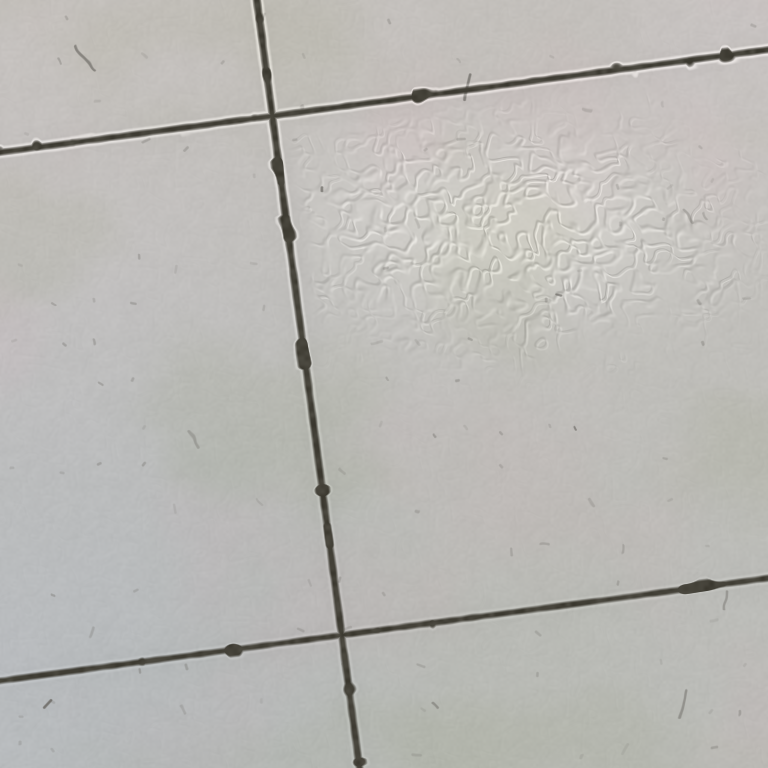
A WebGL 1 fragment shader for this texture:

```glsl
precision highp float;
// Worn pale floor tiles in a slightly turned square grid with thin dark joints.
// Joints come from distance to grid lines, chipped by noise; glazing relief
// shows only inside a soft window glare, and hashed cells scatter the scuffs.
uniform vec2 u_resolution;

const float TILE = 0.682;                   // tile pitch
const vec2 CORNER = vec2(0.445, 0.173);     // one joint crossing
const vec2 AXIS = vec2(0.9912, 0.1325);     // direction of the rows
const vec2 GLARE_CENTER = vec2(0.66, 0.70);
const vec3 GROUT = vec3(0.26, 0.25, 0.215);
const vec3 SCUFF = vec3(0.42, 0.41, 0.39);
const vec3 WARM_TOP = vec3(0.772, 0.757, 0.745);
const vec3 COOL_LEFT = vec3(0.712, 0.727, 0.732);
const vec3 GREY_RIGHT = vec3(0.722, 0.728, 0.707);

float hash(vec2 p) {
  vec3 q = fract(p.xyx * 0.1031);
  q += dot(q, q.yzx + 33.33);
  return fract((q.x + q.y) * q.z);
}

float noise(vec2 p) {
  vec2 i = floor(p), f = fract(p);
  f = f * f * (3.0 - 2.0 * f);
  return mix(mix(hash(i), hash(i + vec2(1.0, 0.0)), f.x),
             mix(hash(i + vec2(0.0, 1.0)), hash(i + 1.0), f.x), f.y);
}

float fbm(vec2 p) {
  float sum = 0.0, amp = 0.5;
  for (int i = 0; i < 4; i++) {
    sum += amp * noise(p);
    p = mat2(1.6, 1.2, -1.2, 1.6) * p + 17.3;
    amp *= 0.5;
  }
  return sum;
}

// Wormy ridges of the glazed surface
float glaze(vec2 p) {
  vec2 warp = vec2(noise(p * 45.0), noise(p * 45.0 + 71.0));
  float n = noise(p * 88.0 + 1.6 * warp + 40.0);
  return 1.0 - smoothstep(0.0, 0.22, abs(n - 0.5));
}

float segmentDistance(vec2 p, vec2 halfSpan) {
  float t = clamp(dot(p, halfSpan) / dot(halfSpan, halfSpan), -1.0, 1.0);
  return length(p - halfSpan * t);
}

// Short strokes, at most one per cell of a square lattice
float scuffs(vec2 p, float cells, float chance, float maxLen, float aa) {
  vec2 id = floor(p * cells) + cells * 3.0;
  vec2 center = 0.3 + 0.4 * vec2(hash(id + 3.1), hash(id + 8.7));
  vec2 local = (fract(p * cells) - center) / cells;
  float angle = 6.2832 * hash(id + 15.3);
  float size = hash(id + 21.9);
  vec2 span = vec2(cos(angle), sin(angle)) * mix(0.0015, maxLen, size * size);
  float d = segmentDistance(local + 0.003 * (noise(p * 90.0) - 0.5), span);
  float shade = mix(0.35, 1.0, hash(id + 30.7));
  return step(hash(id + 44.1), chance) * shade
       * (1.0 - smoothstep(0.0005, 0.0016 + aa, d));
}

// Signed distance to the nearest joint; chips bite into the tile edges
float jointDistance(vec2 q, vec2 fromLine) {
  float wobble = 0.0010 * (noise(q * 70.0) - 0.5);
  float chip = 0.0055 * smoothstep(0.76, 0.94, noise(q * 42.0 + 9.0));
  vec2 d = abs(fromLine) - vec2(0.0043, 0.0037);
  return min(d.x, d.y) - wobble - chip;
}

// Broad light gradient with cloudy tints
vec3 tileColor(vec2 p, vec2 id) {
  vec3 low = mix(COOL_LEFT, GREY_RIGHT, smoothstep(0.1, 0.7, p.x));
  vec3 color = mix(low, WARM_TOP, smoothstep(0.05, 1.0, p.y));
  color += (hash(id + 12.0) - 0.5) * vec3(0.008, 0.006, 0.010);
  color += (fbm(p * 3.0 + 5.0) - 0.47) * vec3(0.035, 0.025, 0.045);
  float pink = smoothstep(0.5, 0.75, fbm(p * 3.5 + 31.0));
  color += pink * vec3(0.012, -0.006, 0.0);
  float stain = smoothstep(0.5, 0.75, fbm(p * vec2(3.0, 4.5) + 63.0));
  return color - stain * vec3(0.022, 0.018, 0.035);
}

void main() {
  vec2 p = gl_FragCoord.xy / u_resolution;
  float aa = 1.0 / min(u_resolution.x, u_resolution.y);

  // Turned grid coordinates
  vec2 r = p - CORNER;
  vec2 q = vec2(dot(r, AXIS), dot(r, vec2(-AXIS.y, AXIS.x)));
  vec2 id = floor(q / TILE);
  vec2 fromLine = mod(q + 0.5 * TILE, TILE) - 0.5 * TILE;
  float joint = jointDistance(q, fromLine);

  vec3 color = tileColor(p, id);
  color += (noise(p * 260.0) - 0.5) * 0.014 + (fbm(p * 60.0) - 0.47) * 0.018;

  // Glare on the central tile, with embossed glaze
  float inTile = step(0.0, q.x) * step(0.0, q.y) * step(q.y, TILE);
  inTile *= smoothstep(0.008, 0.035, joint);
  float reach = length((p - GLARE_CENTER) / vec2(0.36, 0.17));
  float ragged = reach + 0.55 * (noise(p * 38.0) - 0.5);
  float glare = inTile * (1.0 - smoothstep(0.25, 1.15, ragged));
  float relief = glaze(p) - glaze(p + vec2(0.0028, -0.0032));
  color += inTile * exp(-2.2 * reach * reach) * vec3(0.062, 0.066, 0.058);
  color += relief * (0.095 * glare + 0.006);

  // Scattered wear
  color = mix(color, SCUFF, 0.85 * scuffs(p, 6.0, 0.34, 0.022, aa));
  color = mix(color, SCUFF, 0.35 * scuffs(p + 0.37, 19.0, 0.30, 0.006, aa));

  // Shaded shoulder, bright arris, then the dark joint
  color -= 0.025 * exp(-max(joint, 0.0) * 130.0);
  float arris = smoothstep(0.0, 0.002, joint) * (1.0 - smoothstep(0.002, 0.006, joint));
  color += arris * mix(0.05, 0.15, smoothstep(0.2, 1.0, p.y));
  vec3 grout = GROUT + 0.08 * (noise(p * 150.0) - 0.5);
  color = mix(grout, color, smoothstep(-0.0012 - aa, 0.0008 + aa, joint));
  gl_FragColor = vec4(color, 1.0);
}
```
